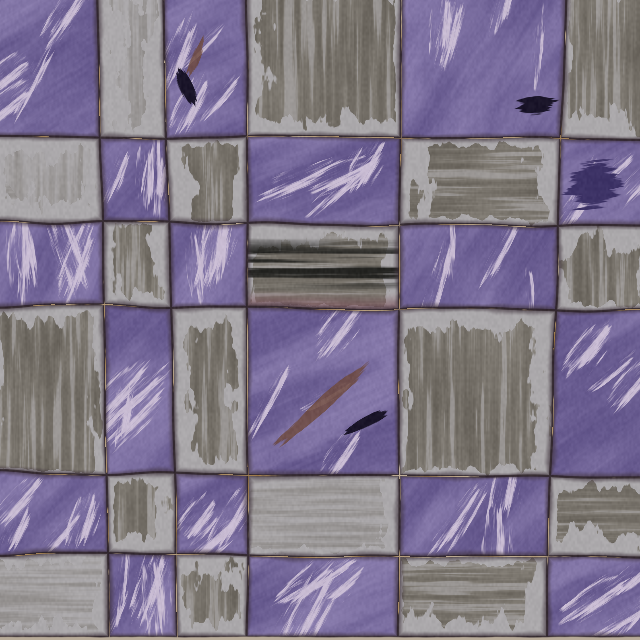
A WebGL 1 fragment shader for this pattern:

```glsl
precision highp float;
uniform vec2 u_resolution;

float hash(vec2 p) {
  return fract(sin(dot(p, vec2(127.1, 311.7))) * 43758.545);
}

float noise(vec2 p) {
  vec2 i = floor(p), f = fract(p);
  f = f * f * (3.0 - 2.0 * f);
  return mix(mix(hash(i), hash(i + vec2(1.0, 0.0)), f.x),
             mix(hash(i + vec2(0.0, 1.0)), hash(i + 1.0), f.x), f.y);
}

float fbm(vec2 p) {
  float sum = 0.0, amp = 0.53;
  for (int i = 0; i < 4; i++) {
    sum += amp * noise(p);
    p = p * 2.03 + 17.3;
    amp *= 0.5;
  }
  return sum;
}

vec2 rotate(vec2 p, float a) {
  float c = cos(a), s = sin(a);
  return vec2(c * p.x + s * p.y, c * p.y - s * p.x);
}

// Hand-ruled grid: columns lean, rows wobble
float columnEdge(int i, float y) {
  vec2 ends = vec2(0.171, 0.153);
  if (i == 2) ends = vec2(0.278, 0.256);
  if (i == 3) ends = vec2(0.387, 0.386);
  if (i == 4) ends = vec2(0.622, 0.627);
  if (i == 5) ends = vec2(0.853, 0.883);
  return mix(ends.x, ends.y, y) + 0.004 * (noise(vec2(y * 9.0, float(i))) - 0.5);
}

float rowEdge(int i, float x) {
  float y = 0.134;
  if (i == 2) y = 0.262;
  if (i == 3) y = 0.522;
  if (i == 4) y = 0.653;
  if (i == 5) y = 0.788;
  return y - 0.006 * x + 0.007 * (noise(vec2(x * 12.0, float(i) + 30.0)) - 0.5);
}

// Returns lower bound, upper bound, index
vec3 narrow(vec3 span, float at, float edge, int i) {
  return at > edge ? vec3(edge, span.y, float(i)) : vec3(span.x, min(span.y, edge), span.z);
}

float isCell(vec2 id, vec2 wanted) {
  return 1.0 - step(0.5, distance(id, wanted));
}

// Elliptical brush mark with bristle-torn ends
float daub(vec2 p, vec2 center, vec2 size, float angle) {
  vec2 q = rotate(p - center, angle);
  float bristle = fbm(q * vec2(16.0, 190.0) + center * 91.0) - 0.5;
  return 1.0 - smoothstep(0.82, 1.0, length(q / size) + bristle * 1.1);
}

vec3 violetPaint(vec2 p, vec2 id, vec2 low, vec2 extent) {
  float angle = 0.35 + 0.9 * hash(id + 3.1);
  vec2 bent = rotate(p + 0.03 * fbm(p * 9.0 + id), angle);
  float broad = smoothstep(0.25, 0.75, fbm(bent * vec2(5.0, 19.0) + id * 7.0));
  float fine = fbm(bent * vec2(14.0, 180.0) + id);
  vec3 color = mix(vec3(0.37, 0.32, 0.53), vec3(0.53, 0.48, 0.67), broad * 0.75 + fine * 0.35);
  // Pale dry scrapes
  for (int i = 0; i < 4; i++) {
    vec2 seed = id * 5.3 + float(i) * 2.7;
    vec2 center = low + extent * (0.12 + 0.76 * vec2(hash(seed), hash(seed + 1.4)));
    vec2 size = vec2(0.035 + 0.04 * hash(seed + 2.6), 0.008 + 0.022 * hash(seed + 4.2));
    float mark = daub(p, center, size, angle + 0.7 * hash(seed + 5.0));
    float bristles = fbm(rotate(p - center, angle + 0.7 * hash(seed + 5.0)) * vec2(18.0, 260.0));
    color = mix(color, vec3(0.79, 0.74, 0.83), mark * smoothstep(0.38, 0.7, bristles));
  }
  return color;
}

vec3 greyPaint(vec2 p, vec2 id, vec4 sides, vec2 extent) {
  bool wide = extent.x > extent.y * 1.35;
  vec2 along = wide ? p.yx : p;
  float streak = smoothstep(0.22, 0.78, fbm(along * vec2(150.0, 6.0) + id * 9.0));
  float cloud = fbm(p * 13.0 + id * 4.0);
  vec3 color = mix(vec3(0.38, 0.36, 0.33), vec3(0.56, 0.54, 0.51), 0.6 * streak + 0.5 * cloud);
  // Exposed undercoat around ragged borders
  vec4 reach = 0.008 + 0.06 * vec4(hash(id + 0.2), hash(id + 1.7), hash(id + 2.9), hash(id + 4.3));
  vec4 depth = sides / reach;
  float border = min(min(depth.x, depth.y), min(depth.z, depth.w));
  float ragged = fbm(p * vec2(65.0, 24.0) + id) * 1.5 - 0.2;
  float bare = smoothstep(-0.04, 0.04, ragged - border);
  float pale = isCell(id, vec2(1, 5)) + isCell(id, vec2(0, 4)) + isCell(id, vec2(3, 1)) + isCell(id, vec2(0, 0));
  bare = max(bare, max(pale * (0.6 + 0.4 * streak), 0.55 * smoothstep(0.6, 0.95, streak)));
  color = mix(color, vec3(0.67, 0.66, 0.67), bare);
  // Black drybrush band and red stain in the central panel
  float center = isCell(id, vec2(3, 3));
  float band = 1.0 - smoothstep(0.1, 0.36, abs(sides.z / extent.y - 0.52));
  color = mix(color, vec3(0.14, 0.14, 0.13), center * band * smoothstep(0.35, 0.65, fbm(p * vec2(5.0, 130.0))));
  return mix(color, vec3(0.48, 0.3, 0.34), center * 0.6 * (1.0 - smoothstep(0.0, 0.03, sides.z)));
}

void main() {
  vec2 p = gl_FragCoord.xy / u_resolution;
  vec3 column = vec3(-0.02, 1.03, 0.0), row = vec3(0.005, 1.03, 0.0);
  for (int i = 1; i < 6; i++) {
    column = narrow(column, p.x, columnEdge(i, p.y), i);
    row = narrow(row, p.y, rowEdge(i, p.x), i);
  }
  vec2 id = vec2(column.z, row.z), low = vec2(column.x, row.x);
  vec2 extent = vec2(column.y, row.y) - low;
  vec4 sides = vec4(p.x - column.x, column.y - p.x, p.y - row.x, row.y - p.y);
  vec3 color;
  if (mod(id.x + id.y, 2.0) > 0.5) {
    color = violetPaint(p, id, low, extent);
    // Rust strokes and inky accents
    float rust = max(daub(p, vec2(0.5, 0.365), vec2(0.085, 0.011), 0.72), daub(p, vec2(0.306, 0.91), vec2(0.035, 0.008), 1.2));
    color = mix(color, vec3(0.43, 0.29, 0.25), rust * 0.85);
    color = mix(color, vec3(0.24, 0.2, 0.4), daub(p, vec2(0.927, 0.71), vec2(0.045, 0.036), 0.1));
    float ink = max(daub(p, vec2(0.838, 0.835), vec2(0.032, 0.014), 0.1), daub(p, vec2(0.29, 0.865), vec2(0.027, 0.011), -1.1));
    ink = max(ink, daub(p, vec2(0.573, 0.34), vec2(0.037, 0.009), 0.5));
    color = mix(color, vec3(0.1, 0.08, 0.16), ink);
  } else color = greyPaint(p, id, sides, extent);
  // Worn seams: soft shadow, dark groove, cream and ochre flecks
  vec2 gap = min(sides.xz, sides.yw);
  float seam = min(gap.x, gap.y), wear = fbm(p * 24.0);
  color = mix(color, vec3(0.24, 0.19, 0.23), 0.65 * (1.0 - smoothstep(0.0, 0.004 + 0.011 * wear, seam)));
  color = mix(color, vec3(0.17, 0.13, 0.15), 0.8 * (1.0 - smoothstep(0.0008, 0.0026, seam)));
  float fleck = (1.0 - smoothstep(0.0005, 0.0022, min(sides.x, sides.w))) * smoothstep(0.48, 0.6, fbm(p * 17.0 + 8.0));
  color = mix(color, mix(vec3(0.76, 0.7, 0.62), vec3(0.62, 0.47, 0.27), noise(p * 30.0)), fleck);
  // Canvas grain and bare lower margin
  color += 0.04 * (noise(p * vec2(330.0, 210.0)) - 0.5);
  color = mix(vec3(0.72, 0.67, 0.6), color, smoothstep(0.003, 0.006, p.y + 0.003 * (wear - 0.5)));
  gl_FragColor = vec4(color, 1.0);
}
```
